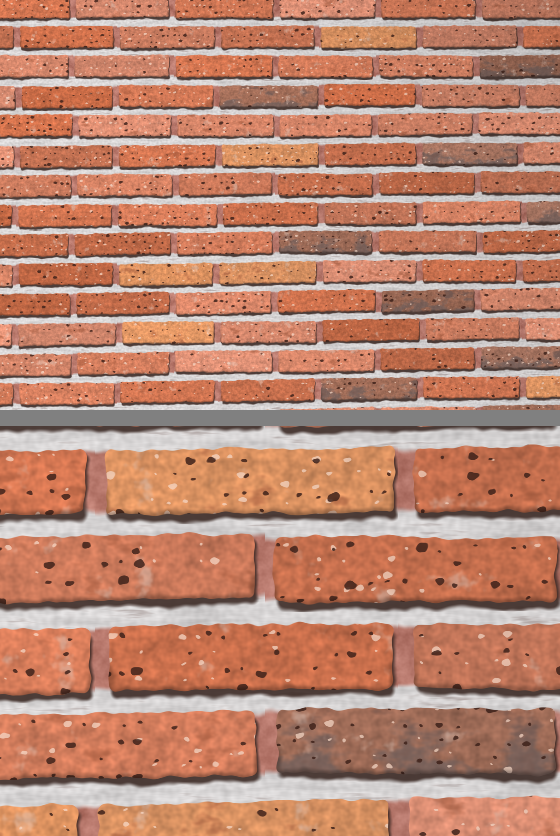
Top: the whole. Bottom: its middle third, enlarged.
A WebGL 1 fragment shader for this texture:

```glsl
precision highp float;
// Running-bond wall of long, thin red bricks with pale bed joints and reddish head joints.
// Each brick is a rounded box with noisy edges, its own tint, pits and flecks, and a
// shadow cast on the mortar below. Lengths are in courses: one brick row plus its joint.
uniform vec2 u_resolution;

float hash(vec2 p) {
  return fract(sin(dot(p, vec2(127.1, 311.7))) * 43758.55);
}

vec2 gradient(vec2 cell) {
  float angle = 6.2832 * hash(cell);
  return vec2(cos(angle), sin(angle));
}

// Gradient noise, roughly -0.6 to 0.6
float noise(vec2 p) {
  vec2 i = floor(p), f = fract(p);
  vec2 u = f * f * f * (f * (f * 6.0 - 15.0) + 10.0);
  vec2 e = vec2(1.0, 0.0);
  float bottom = mix(dot(gradient(i), f), dot(gradient(i + e), f - e), u.x);
  float top = mix(dot(gradient(i + e.yx), f - e.yx), dot(gradient(i + 1.0), f - 1.0), u.x);
  return mix(bottom, top, u.y);
}

float fbm(vec2 p) {
  float sum = 0.0, amp = 1.0;
  for (int i = 0; i < 4; i++) {
    sum += amp * noise(p);
    p = p * 2.07 + 17.3;
    amp *= 0.55;
  }
  return sum;
}

float roundBox(vec2 p, vec2 halfSize, float radius) {
  vec2 d = abs(p) - halfSize + radius;
  return length(max(d, 0.0)) + min(max(d.x, d.y), 0.0) - radius;
}

// Scattered blots, one per cell, present with the given density
float specks(vec2 p, float density, float blur) {
  vec2 cell = floor(p);
  vec2 centre = 0.3 + 0.4 * vec2(hash(cell + 3.1), hash(cell + 8.7));
  float radius = mix(0.08, 0.28, pow(hash(cell + 5.3), 2.0));
  float d = length((fract(p) - centre) * vec2(0.8, 1.15)) - radius;
  return step(hash(cell), density) * smoothstep(blur, -blur, d);
}

// Irregular position of the head joint at the start of a brick
float jointShift(float index, float row) {
  return 0.16 * (hash(vec2(index, row) + 41.0) - 0.5);
}

void main() {
  vec2 uv = gl_FragCoord.xy / u_resolution;
  float px = 13.91 / u_resolution.y;
  vec2 p = gl_FragCoord.xy * px;

  // Courses count downward and converge slightly toward the right
  float v = (13.91 - p.y) * (1.0 + 0.02 * (uv.x - 0.5)) + 0.25;
  v += 0.035 * noise(vec2(p.x * 0.25, floor(v) * 3.7));
  float row = floor(v);
  float x = (p.x - mix(2.475, 0.545, mod(row, 2.0))) / 3.43;
  float index = floor(x);
  vec2 id = vec2(index, row);
  float left = index * 3.43 + jointShift(index, row);
  float right = (index + 1.0) * 3.43 + jointShift(index + 1.0, row);

  // Brick outline; q.y points down
  vec2 q = vec2(x * 3.43 - 0.5 * (left + right), fract(v) - 0.5);
  q.y += 0.05 * (hash(id + 2.0) - 0.5) + 0.02 * q.x * (hash(id + 6.0) - 0.5);
  vec2 halfSize = vec2(0.5 * (right - left) - 0.115, 0.365);
  float rough = 0.035 * noise(p * 2.3) + 0.035 * noise(p * 6.0);
  float d = roundBox(q, halfSize, 0.07) + rough;
  float brickMask = smoothstep(0.6 * px, -0.6 * px, d);

  // Bed mortar, streaked along its length
  float streak = fbm(vec2(p.x * 1.1, p.y * 8.0));
  float grit = noise(p * 13.0);
  vec3 mortar = vec3(0.83, 0.82, 0.82) + 0.10 * streak + 0.07 * grit;
  mortar = mix(mortar, vec3(0.58, 0.53, 0.52), 0.65 * smoothstep(0.25, 0.8, streak));

  // Reddish head joints between neighbouring bricks
  float headMask = smoothstep(0.04, -0.04, abs(q.y) - 0.34 + rough)
                 * smoothstep(-0.06, 0.0, abs(q.x) - halfSize.x + 0.03);
  vec3 head = vec3(0.69, 0.43, 0.38) + 0.13 * fbm(p * 4.0);
  mortar = mix(mortar, head, headMask * 0.93);

  // Cast shadow below and a little to the right of the brick
  float drop = 0.075 + 0.05 * noise(p * vec2(1.7, 0.6) + 9.0);
  float shade = roundBox(q - vec2(0.025, drop), halfSize, 0.07) + rough;
  mortar = mix(mortar, vec3(0.22, 0.15, 0.13), 0.88 * smoothstep(0.03, -0.03, shade));

  // Brick tint: orange red to salmon, some tan, a few burnt grey
  float kind = hash(id + 23.0);
  vec3 brick = mix(vec3(0.75, 0.40, 0.26), vec3(0.84, 0.55, 0.45), hash(id + 11.0));
  brick = mix(brick, vec3(0.84, 0.57, 0.37), 0.85 * step(0.88, kind));
  float burnt = step(kind, 0.07);
  brick = mix(brick, vec3(0.60, 0.43, 0.36), 0.8 * burnt);
  brick *= 0.94 + 0.14 * hash(id + 31.0);

  // Mottled face, sooty patches and mortar smears
  float mottle = fbm(p * vec2(1.6, 2.6) + 50.0 * hash(id));
  brick *= 1.0 + 0.13 * mottle + 0.17 * noise(p * 9.0) + 0.10 * noise(p * 19.0);
  brick = mix(brick, vec3(0.57, 0.31, 0.21), 0.6 * smoothstep(0.2, 0.75, mottle));
  brick = mix(brick, vec3(0.36, 0.34, 0.35), 0.6 * burnt * smoothstep(-0.1, 0.5, mottle + q.y));
  brick = mix(brick, vec3(0.86, 0.76, 0.71), 0.5 * smoothstep(0.35, 0.8, fbm(p * 2.2 + 70.0)));

  // Dark pits, pale flecks and a worn lower edge
  vec2 warped = p + 0.03 * noise(p * 11.0);
  float pits = specks(warped * 5.0, mix(0.12, 0.5, hash(id + 17.0)), px * 3.0);
  float flecks = specks(warped * 6.0 + 30.0, mix(0.08, 0.35, hash(id + 19.0)), px * 3.5);
  brick = mix(brick, vec3(0.94, 0.82, 0.75), 0.75 * flecks);
  brick = mix(brick, vec3(0.24, 0.13, 0.10), 0.85 * pits);
  brick *= 1.0 - 0.28 * smoothstep(-0.07, 0.0, d) * smoothstep(-0.1, 0.3, q.y);

  // Gentle falloff toward the upper right
  float light = 1.04 - 0.15 * uv.x * uv.x * (0.4 + 0.6 * uv.y);
  gl_FragColor = vec4(clamp(mix(mortar, brick, brickMask) * light, 0.0, 1.0), 1.0);
}
```
